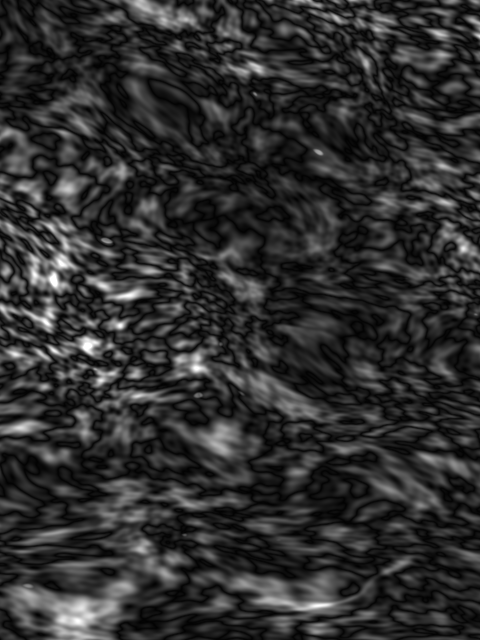
Give the GLSL for this texture, as a Shadertoy shader.

```glsl
// Dark folded-noise rock: grey flakes and veins cut by thin black contour lines.

const float FLAKE_CONTRAST = 0.20;
const float LINE_WIDTH = 0.10;
const float BLUR_RADIUS = 0.0006;

float hash(vec2 cell) {
    vec3 p = fract(vec3(cell.xyx) * vec3(0.1031, 0.1030, 0.0973));
    p += dot(p, p.yzx + 33.33);
    return fract((p.x + p.y) * p.z);
}

// Contribution of one lattice corner with a random unit gradient.
float corner(vec2 cell, vec2 local, vec2 offset) {
    float angle = 6.28319 * hash(cell + offset);
    return dot(vec2(cos(angle), sin(angle)), local - offset);
}

// Gradient noise scaled to about unit variance.
float noise(vec2 p) {
    p += 150.0;
    vec2 cell = floor(p);
    vec2 f = fract(p);
    vec2 w = f * f * f * (f * (f * 6.0 - 15.0) + 10.0);
    float low = mix(corner(cell, f, vec2(0, 0)), corner(cell, f, vec2(1, 0)), w.x);
    float high = mix(corner(cell, f, vec2(0, 1)), corner(cell, f, vec2(1, 1)), w.x);
    return 4.6 * mix(low, high, w.y);
}

// Octave sum; roughness scales the finer octaves, result has unit variance.
float strata(vec2 p, float roughness) {
    float sum = 0.0;
    float power = 0.0;
    float frequency = 5.0;
    for (int i = 0; i < 5; i++) {
        float weight = i < 2 ? 0.48 : (i < 4 ? 0.72 : 0.35) * roughness;
        sum += weight * noise(p * frequency + 7.37 * float(i));
        power += weight * weight;
        frequency *= 2.15;
    }
    return sum * inversesqrt(power);
}

// Sheared, stretched bedding that flattens towards the bottom.
vec2 bedding(vec2 uv) {
    float stretch = mix(0.38, 0.66, smoothstep(0.0, 0.6, uv.y));
    float slope = mix(0.06, 0.32, uv.y);
    vec2 p = vec2((uv.x - 0.375) * stretch, uv.y + slope * (uv.x - 0.375));
    vec2 warp = vec2(noise(p * 9.0 + 3.1), noise(p * 8.0 + 21.7));
    return p + vec2(0.008, 0.010) * warp;
}

// Patchy long ribbons along the zero line of a broad noise.
float veins(vec2 p) {
    float ridge = noise(p * 4.5 + 41.3) + 0.08 * noise(p * 32.0);
    float patchMask = smoothstep(0.1, 1.0, noise(p * 5.0 + 63.9));
    return patchMask * exp(-ridge * ridge / 0.018);
}

float rockShade(vec2 uv) {
    vec2 p = bedding(uv);
    float roughness = clamp(0.95 + 0.3 * noise(p * 4.0 + 12.4), 0.45, 1.5);
    float envelope = exp(0.24 * noise(p * 3.0 + 87.2));
    float field = strata(p, roughness) * envelope + 1.2 * veins(p);

    // Folding at zero leaves the black contours.
    float height = abs(field);
    float shade = 0.005 + 0.03 * (1.0 - exp(-height / LINE_WIDTH));
    shade += FLAKE_CONTRAST * pow(height, 1.15);

    // Rare bright specks.
    float speck = smoothstep(2.5, 2.9, noise(p * 48.0 + 5.6));
    return shade + 0.35 * speck;
}

void mainImage(out vec4 fragColor, in vec2 fragCoord) {
    vec2 uv = fragCoord / iResolution.y;
    float shade = 0.0;
    for (int i = 0; i < 4; i++) {
        vec2 tap = vec2(i % 2, i / 2) * 2.0 - 1.0;
        shade += 0.25 * rockShade(uv + BLUR_RADIUS * tap);
    }
    fragColor = vec4(vec3(clamp(shade, 0.0, 1.0)), 1.0);
}
```
